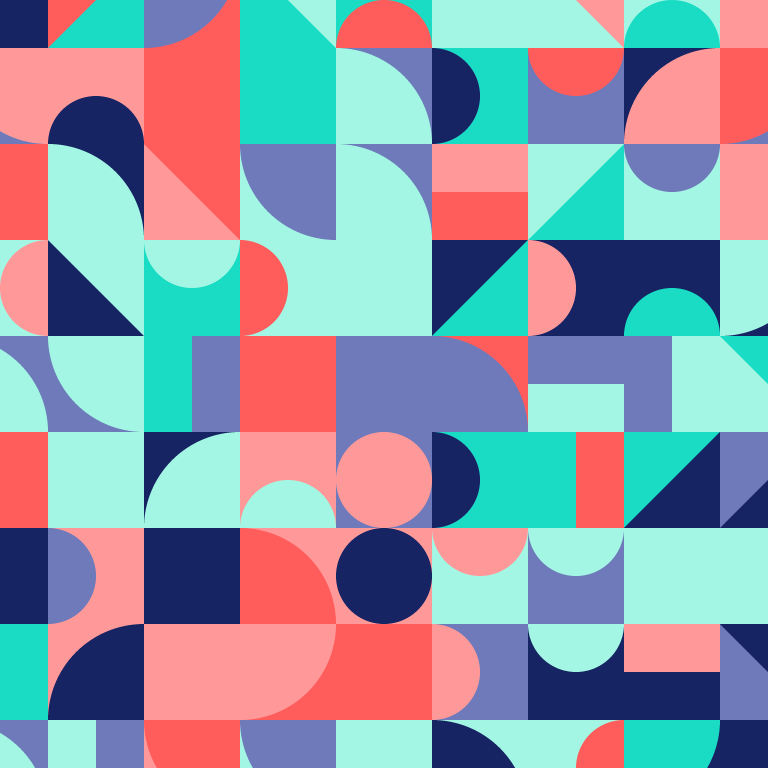
Reproduce this pattern procedurally as a WebGL 1 fragment shader.

```glsl
precision highp float;
// Geometric mosaic: square tiles with randomly turned arcs, discs, wedges and bars in six flat colours.

uniform vec2 u_resolution;

const float TILES = 8.0;
const float SUBSAMPLES = 4.0;
const vec2 SEED = vec2(37.0, 11.0);

const vec3 MINT  = vec3(0.64, 0.965, 0.89);
const vec3 RED   = vec3(1.00, 0.36, 0.36);
const vec3 NAVY  = vec3(0.09, 0.14, 0.39);
const vec3 BLUE  = vec3(0.43, 0.48, 0.73);
const vec3 GREEN = vec3(0.10, 0.86, 0.77);
const vec3 PINK  = vec3(1.00, 0.60, 0.60);

// Four independent random values per tile
vec4 hash4(vec2 p) {
  vec4 h = fract(p.xyxy * vec4(0.1031, 0.1030, 0.0973, 0.1099));
  h += dot(h, h.wzxy + 33.33);
  return fract((h.xxyz + h.yzzw) * h.zywx);
}

// Palette weighted by area share, t in 0..1
vec3 pickColour(float t) {
  if (t < 0.24) return MINT;
  if (t < 0.35) return RED;
  if (t < 0.54) return NAVY;
  if (t < 0.71) return BLUE;
  if (t < 0.85) return GREEN;
  return PINK;
}

// Rotates by a whole number of quarter turns
vec2 quarterTurn(vec2 p, float turns) {
  if (mod(turns, 2.0) >= 1.0) p = vec2(-p.y, p.x);
  return turns >= 2.0 ? -p : p;
}

float discDistance(vec2 p, vec2 centre, float radius) {
  return length(p - centre) - radius;
}

// Signed distance to the tile motif, p in -0.5..0.5
float motifDistance(vec2 p, float choice) {
  if (choice < 0.32) return discDistance(p, vec2(-0.5), 1.0);      // quarter disc
  if (choice < 0.60) return discDistance(p, vec2(0.0, -0.5), 0.5); // half disc
  if (choice < 0.73) return (p.x + p.y) * 0.7071;                  // triangle
  if (choice < 0.86) return p.y;                                   // half bar
  if (choice < 0.89) return discDistance(p, vec2(0.0), 0.5);       // full disc
  return 1.0;                                                      // plain
}

vec3 mosaic(vec2 p) {
  vec2 tile = floor(p);
  vec4 rnd = hash4(tile + SEED);
  vec2 local = quarterTurn(p - tile - 0.5, floor(rnd.y * 4.0));

  // The offset exceeds the widest palette share, so motif and ground differ
  vec3 ground = pickColour(rnd.z);
  vec3 motif = pickColour(fract(rnd.z + mix(0.24, 0.76, rnd.w)));
  return motifDistance(local, rnd.x) < 0.0 ? motif : ground;
}

void main() {
  float scale = TILES / min(u_resolution.x, u_resolution.y);
  vec3 colour = vec3(0.0);

  // Supersampling smooths motif outlines and tile seams alike
  for (float j = 0.0; j < SUBSAMPLES; j++) {
    for (float i = 0.0; i < SUBSAMPLES; i++) {
      vec2 jitter = (vec2(i, j) + 0.5) / SUBSAMPLES - 0.5;
      // Half a tile of offset cuts the outer tiles at the border
      colour += mosaic((gl_FragCoord.xy + jitter) * scale + 0.5);
    }
  }
  gl_FragColor = vec4(colour / (SUBSAMPLES * SUBSAMPLES), 1.0);
}
```
